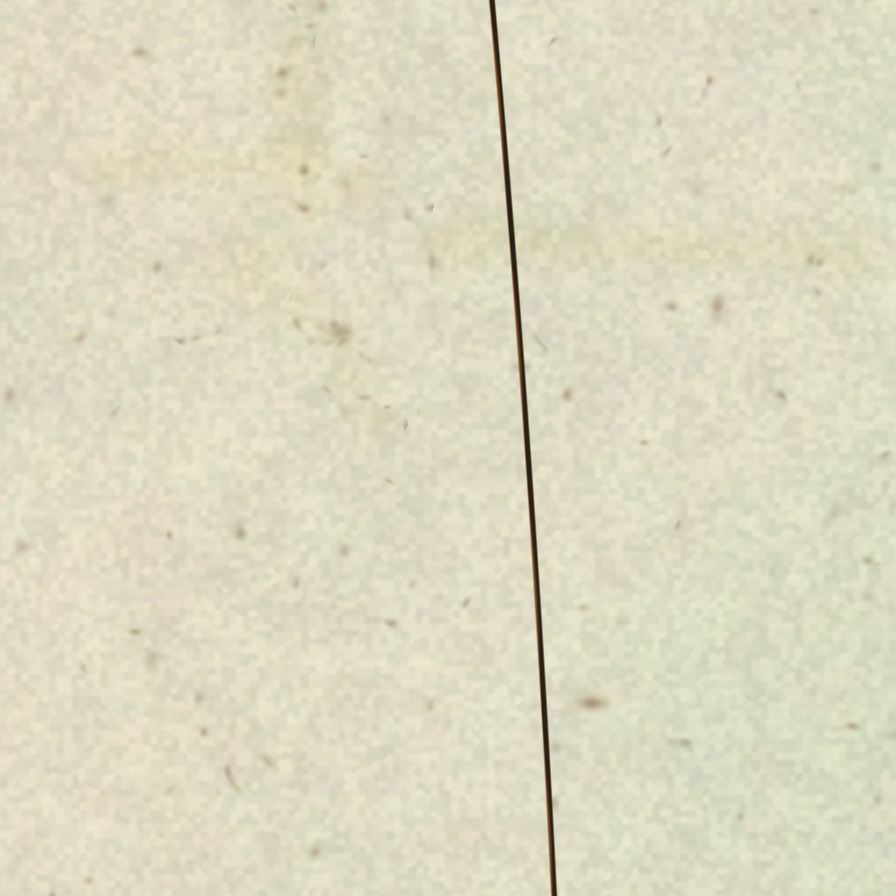
This texture is drawn by a WebGL 2 fragment shader. Its source:

```glsl
#version 300 es
precision highp float;
// Aged cream paper with faint ochre stains, scattered specks and one thin dark crack.

uniform vec2 u_resolution;
out vec4 fragColor;

// Paper
const vec3 PAPER = vec3(0.872, 0.861, 0.770);
const vec3 WARM_TINT = vec3(0.016, 0.000, -0.004);
const vec3 GREEN_TINT = vec3(-0.018, 0.004, -0.008);
const float GRAIN_SCALE = 125.0;
const float GRAIN_AMOUNT = 0.085;
const float MOTTLE_SCALE = 24.0;
const float MOTTLE_AMOUNT = 0.035;

// Stains and specks
const vec3 OCHRE_LOSS = vec3(0.025, 0.037, 0.085);
const vec3 SPECK_BROWN = vec3(0.60, 0.51, 0.39);
const vec3 SPECK_GREY = vec3(0.59, 0.57, 0.46);
const float SPECK_SCALE = 42.0;
const float SPECK_CHANCE = 0.035;
const float TRAIL_CHANCE = 0.30;

// Crack
const float CRACK_BOTTOM = 0.6185;
const float CRACK_LEAN = -0.0695;
const float CRACK_BOW = 0.020;
const float CRACK_HALF_WIDTH = 0.0031;
const float CRACK_SOFTNESS = 0.0014;
const vec3 CRACK_DARK = vec3(0.17, 0.12, 0.075);
const vec3 CRACK_RUST = vec3(0.48, 0.29, 0.13);

vec3 hash3(vec2 p) {
  vec3 q = fract(vec3(p.xyx) * vec3(0.1031, 0.1030, 0.0973));
  q += dot(q, q.yxz + 33.33);
  return fract((q.xxy + q.yzz) * q.zyx);
}

// Smooth cellular noise: random cell values blended by distance, about -0.5 to 0.5.
vec3 cellNoise(vec2 p) {
  vec2 cell = floor(p);
  vec3 sum = vec3(0.0);
  float total = 0.0;
  for (int j = -1; j <= 1; j++)
    for (int i = -1; i <= 1; i++) {
      vec2 id = cell + vec2(i, j);
      vec2 d = id + 0.2 + 0.6 * hash3(id).xy - p;
      float weight = exp(-5.0 * dot(d, d));
      sum += weight * hash3(id + 71.0);
      total += weight;
    }
  return sum / total - 0.5;
}

// Soft band around a segment.
float band(vec2 p, vec2 a, vec2 b, float width) {
  vec2 ab = b - a;
  vec2 d = p - a - ab * clamp(dot(p - a, ab) / dot(ab, ab), 0.0, 1.0);
  return exp(-dot(d, d) / (width * width));
}

float blot(vec2 p, vec2 centre, vec2 radius) {
  vec2 d = (p - centre) / radius;
  return exp(-dot(d, d));
}

// Speck strength in x, hue in y; the trail raises the chance of a speck.
vec2 specks(vec2 uv, float trail) {
  vec2 p = uv * SPECK_SCALE;
  vec2 result = vec2(0.0);
  for (int j = -1; j <= 1; j++)
    for (int i = -1; i <= 1; i++) {
      vec2 id = floor(p) + vec2(i, j);
      vec3 r = hash3(id + 19.0), s = hash3(id + 137.0);
      float present = step(s.x, SPECK_CHANCE + TRAIL_CHANCE * trail);
      vec2 size = mix(vec2(0.15), vec2(0.34), r.zx);
      float strength = present * mix(0.2, 0.6, s.y) * blot(p, id + r.xy, size);
      if (strength > result.x) result = vec2(strength, s.z);
    }
  return result;
}

void main() {
  vec2 uv = gl_FragCoord.xy / u_resolution;
  vec3 mottle = cellNoise(uv * MOTTLE_SCALE);
  vec3 grain = cellNoise(uv * GRAIN_SCALE);
  vec2 wobble = uv + 0.022 * mottle.xy;

  // Broad warm and green areas
  float warm = blot(uv, vec2(0.08, 0.88), vec2(0.30, 0.22)) + blot(uv, vec2(0.14, 0.25), vec2(0.22, 0.30));
  float green = blot(uv, vec2(0.86, 0.16), vec2(0.25, 0.25)) + 0.5 * smoothstep(0.88, 1.0, uv.x);
  vec3 color = PAPER + WARM_TINT * warm + GREEN_TINT * green;
  color += 0.006 * sin(uv.x * 11.0 + 2.0 * sin(uv.y * 7.0)) * vec3(1.0, 0.5, 0.7);

  // Fibre grain: mostly shared brightness, slight colour drift
  color += GRAIN_AMOUNT * (0.8 * grain.x + 0.2 * grain);
  color += MOTTLE_AMOUNT * (0.6 * mottle.y + 0.4 * mottle);

  // Ochre stains and the speckled trail
  float trail = max(band(wobble, vec2(0.335, 1.0), vec2(0.34, 0.78), 0.035),
                    band(wobble, vec2(0.34, 0.66), vec2(0.42, 0.53), 0.030));
  trail = max(trail, blot(wobble, vec2(0.41, 0.78), vec2(0.06, 0.035)));
  float ochre = 0.6 * band(wobble, vec2(0.50, 0.735), vec2(0.96, 0.72), 0.026);
  ochre += 0.5 * band(wobble, vec2(0.12, 0.81), vec2(0.34, 0.83), 0.025);
  ochre += 0.5 * blot(wobble, vec2(0.28, 0.70), vec2(0.04, 0.06)) + 0.4 * trail;
  color -= OCHRE_LOSS * ochre;

  vec2 speck = specks(wobble, trail);
  color = mix(color, mix(SPECK_BROWN, SPECK_GREY, speck.y), speck.x);
  float marks = 0.75 * blot(uv, vec2(0.661, 0.215), vec2(0.014, 0.007));
  marks += 0.55 * blot(uv, vec2(0.801, 0.658), vec2(0.007, 0.012));
  marks += 0.60 * blot(uv, vec2(0.380, 0.629), vec2(0.013, 0.008));
  color = mix(color, SPECK_BROWN, min(marks, 1.0));

  // Slightly bowed crack with a rusty rim that shifts sides
  float crackX = CRACK_BOTTOM + CRACK_LEAN * uv.y + CRACK_BOW * uv.y * (1.0 - uv.y);
  float side = uv.x - crackX;
  float soft = max(CRACK_SOFTNESS, 1.0 / u_resolution.x);
  float crack = 1.0 - smoothstep(CRACK_HALF_WIDTH - soft, CRACK_HALF_WIDTH + soft, abs(side));
  float rust = smoothstep(0.0002, 0.0034, -side + 0.0012 * sin(uv.y * 23.0));
  color = mix(color, mix(CRACK_DARK, CRACK_RUST, rust), crack);

  fragColor = vec4(clamp(color, 0.0, 1.0), 1.0);
}
```
